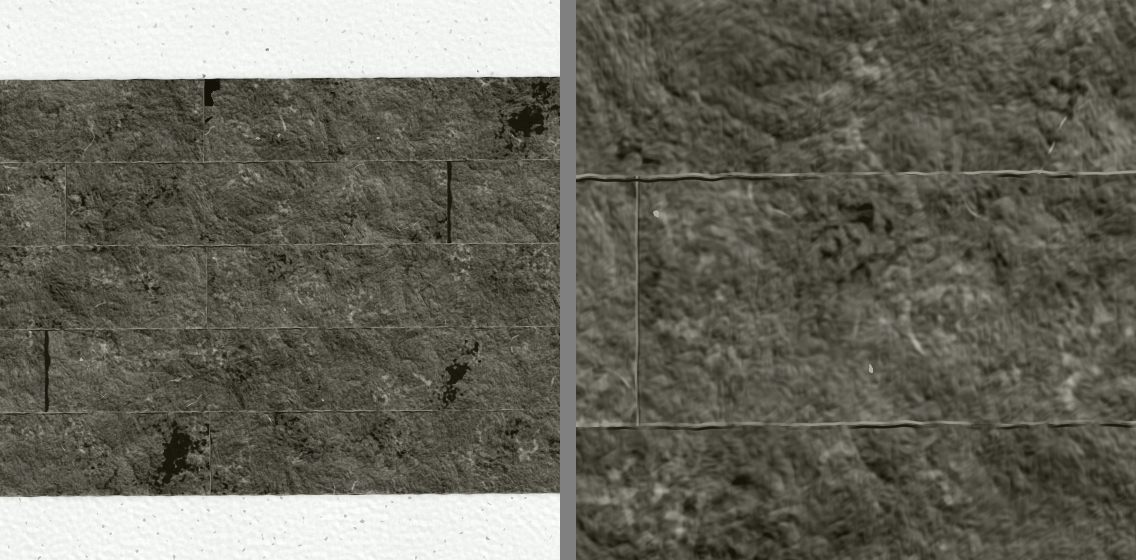
Left, the full canvas; right, a detail of the centre.
Give the GLSL for this texture, as a Shadertoy shader.

```glsl
#define ROWS 5.0
#define ROW_H 0.1488
#define WALL_TOP 0.857
#define TILT 0.006
#define BRICK_L 0.682
#define SEAM_W 0.0008
#define RELIEF_GAIN 0.04
#define STONE_TONE 0.315
#define STONE_TINT vec3(0.01, 0.0, -0.04)
#define PLASTER vec3(0.95, 0.96, 0.95)
#define LIGHT_DIR vec2(0.45, 0.89)

vec2 hash2(vec2 p) {
    vec3 q = fract(p.xyx * vec3(0.1031, 0.1030, 0.0973));
    q += dot(q, q.yzx + 33.33);
    return fract((q.xx + q.yz) * q.zy);
}

float cornerSlope(vec2 cell, vec2 f, vec2 corner) {
    return dot(hash2(cell + corner) * 2.0 - 1.0, f - corner);
}

// Gradient noise, roughly -0.6 to 0.6
float noise(vec2 p) {
    vec2 i = floor(p), f = p - i;
    vec2 u = f * f * f * (f * (f * 6.0 - 15.0) + 10.0);
    vec2 e = vec2(0.0, 1.0);
    return mix(mix(cornerSlope(i, f, e.xx), cornerSlope(i, f, e.yx), u.x),
               mix(cornerSlope(i, f, e.xy), cornerSlope(i, f, e.yy), u.x), u.y);
}

// Cleaved surface: warped billows that meet in sharp creases
float relief(vec2 p) {
    p += 0.018 * vec2(noise(p * 13.0), noise(p * 13.0 + 40.0));
    float h = 0.0, amp = 0.045;
    p *= 10.0;
    for (int i = 0; i < 5; i++) {
        h += amp * 2.0 * abs(noise(p));
        p = mat2(1.7, 1.23, -1.23, 1.7) * p + 17.0;
        amp *= 0.56;
    }
    return h;
}

// Thin lines along the zero contour of the noise, worn away in places
float veins(vec2 p, float scale, float width) {
    vec2 q = p + 0.012 * vec2(noise(p * 45.0), noise(p * 45.0 + 9.0));
    float line = 1.0 - smoothstep(0.0, width, abs(noise(q * scale)));
    float worn = smoothstep(-0.2, 0.2, noise(p * 90.0));
    return line * worn * smoothstep(0.08, 0.3, noise(p * 12.0 + 5.0));
}

// Clusters of fine flecks
float flecks(vec2 p, float scale) {
    float cluster = noise(p * scale) + 0.5 * noise(p * scale * 2.3 + 6.0);
    float grain = noise(p * 85.0 + 3.0) + 0.8 * noise(p * 170.0);
    return smoothstep(0.0, 0.45, cluster) * smoothstep(-0.1, 0.45, grain);
}

// Sparse irregular spots, at most one in each grid cell
float specks(vec2 p, float cells, float share, float px) {
    vec2 g = p * cells, id = floor(g);
    vec2 centre = 0.25 + 0.5 * hash2(id + 3.0);
    vec2 pick = hash2(id + 71.0);
    float d = length(g - id - centre) / cells - 0.001 - 0.002 * pick.y;
    d += 0.003 * noise(p * 300.0);
    return (1.0 - smoothstep(-px, px, d)) * step(pick.x, share);
}

vec3 plaster(vec2 p, float px) {
    float rough = mix(1.0, 0.6, step(0.5, p.y));
    vec2 e = 0.002 * LIGHT_DIR;
    float bump = noise(p * 90.0) - noise((p + e) * 90.0);
    float tone = 0.16 * rough * bump + 0.015 * noise(p * 6.0) + 0.035 * noise(p * 210.0);
    tone -= 0.2 * rough * smoothstep(0.34, 0.5, noise(p * 95.0 + 8.0));
    tone -= 0.4 * specks(p, 18.0, 0.025, px);
    return PLASTER + tone;
}

vec3 stone(vec2 p, float s, float px) {
    float row = clamp(floor(s), 0.0, ROWS - 1.0);
    float down = s - row;
    float odd = mod(row, 2.0);

    // Running bond: odd rows shift, the lower rows end in one long brick
    float start = mix(0.364 + 0.0028 * row, 0.1355 - 0.0185 * row, odd);
    float along = (p.x - start) / BRICK_L;
    float last = row > 2.5 ? 0.0 : 1.0;
    float joint = min(floor(along + 0.5), last);
    float column = min(floor(along), last);
    vec2 q = p + 10.0 * hash2(vec2(column, row) + 13.0);

    // Lit face with grit, hollows and pale scuffs
    vec2 e = 0.0025 * LIGHT_DIR;
    float slope = (relief(q) - relief(q + e)) / 0.0025;
    float tone = STONE_TONE + RELIEF_GAIN * slope;
    tone += 0.1 * noise(q * 5.0) + 0.08 * noise(q * 17.0);
    tone += 0.07 * noise(q * 110.0) + 0.11 * noise(q * 210.0);
    tone += 0.21 * flecks(q, 14.0) - 0.2 * flecks(q + 4.0, 11.0);
    tone -= 0.14 * veins(q + 3.0, 9.0, 0.04);
    tone += 0.25 * veins(q, 11.0, 0.025);
    tone += 0.4 * specks(q, 24.0, 0.02, px);
    tone = clamp(tone, 0.08, 0.68);

    // Ragged black cavities in the top and the two lowest rows
    float pitX = 0.94 + 0.305 * row - 0.115 * row * row;
    float pitW = 0.035 + 0.03 * min(1.0, abs(row - 3.0));
    float pitD = length(vec2((p.x - pitX - 0.07 * (0.5 - down)) / pitW, 1.7 * down - 0.9));
    float ragged = 0.9 * noise(q * 30.0) + 1.0 * noise(q * 70.0) + 0.8 * noise(q * 150.0);
    float pit = smoothstep(-0.1, 0.3, 0.55 - pitD + ragged) * step(1.0, abs(row - 1.5));
    tone = mix(tone, 0.07, 0.9 * pit);

    // Upright joints: pale grout, or a dark gap on some odd rows
    float dx = p.x - start - joint * BRICK_L + 0.0025 * noise(p * 30.0);
    float gap = odd * step(2.0, row + 2.0 * joint);
    float chip = 0.026 * (1.0 - min(row, 1.0)) * (1.0 - smoothstep(0.2, 0.38, down + 0.5 * noise(p * 40.0)));
    float depth = 0.0015 + gap * (0.0045 + 0.008 * noise(vec2(p.y * 35.0, row)));
    float shade = smoothstep(-px, px, dx) * (1.0 - smoothstep(-px, 2.0 * px, dx - depth - chip));
    tone = mix(tone, 0.07, shade * max(max(0.9 * gap, 0.4), step(0.003, chip)));
    float grout = 1.0 - smoothstep(SEAM_W - px, SEAM_W + px, abs(dx));
    tone = mix(tone, 0.55, grout * (1.0 - gap) * clamp(0.65 + noise(p * 60.0), 0.0, 1.0));

    // Level seams: crumbling pale ledge above a broken dark line
    float edge = floor(s + 0.5);
    float dy = (edge - s) * ROW_H + 0.002 * noise(vec2(p.x * 18.0, edge * 7.3));
    dy += 0.0015 * noise(vec2(p.x * 90.0, edge * 3.7));
    float ledge = 1.0 - smoothstep(SEAM_W - px, SEAM_W + px, abs(dy - 0.001));
    float under = 1.0 - smoothstep(SEAM_W - px, SEAM_W + px, abs(dy + 0.0015));
    float wear = noise(vec2(p.x * 14.0, edge * 5.0 + 2.3)) + 0.6 * noise(vec2(p.x * 60.0, edge + 0.7));
    float crumbs = (1.0 - smoothstep(0.0, 0.008, abs(dy - 0.002))) * smoothstep(0.05, 0.4, noise(p * 130.0));
    tone = mix(tone, 0.55, 0.6 * crumbs);
    tone = mix(tone, 0.1, under * smoothstep(-0.1, 0.3, wear));
    tone = mix(tone, 0.6, ledge * clamp(0.6 + 1.4 * noise(vec2(p.x * 70.0, edge + 0.4)), 0.0, 1.0));
    return tone + STONE_TINT;
}

void mainImage(out vec4 fragColor, in vec2 fragCoord) {
    vec2 p = fragCoord / iResolution.y;
    float px = 0.75 / iResolution.y;
    float s = (WALL_TOP + TILT * p.x - p.y) / ROW_H;

    // Wall band over the plaster, with a slightly chipped outline
    float inside = min(s, ROWS - s) * ROW_H + 0.002 * noise(p * 45.0);
    vec3 ground = plaster(p, px) * (1.0 - 0.12 * exp(min(inside, 0.0) * 250.0));
    vec3 color = mix(ground, stone(p, s, px), smoothstep(-px, px, inside));
    fragColor = vec4(clamp(color, 0.0, 1.0), 1.0);
}
```
